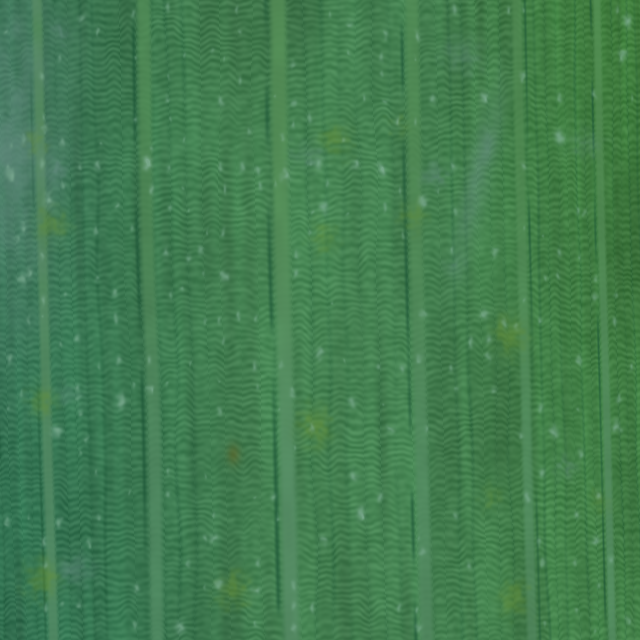
This texture is drawn by a three.js fragment shader. Its source:

```glsl
// Close-up of a green leaf blade: six pale upright veins, fine ribs, rippled cells and small flecks.
varying vec2 vUv;

const float TAU = 6.2831853;
const float RIBS_PER_VEIN = 8.0;
const float CELL_ROWS = 92.0;

const vec3 TEAL_GREEN = vec3(0.195, 0.440, 0.315);
const vec3 MID_GREEN = vec3(0.262, 0.493, 0.310);
const vec3 WARM_GREEN = vec3(0.245, 0.485, 0.225);
const vec3 VEIN_GREEN = vec3(0.335, 0.560, 0.340);
const vec3 VEIN_GREY = vec3(0.345, 0.555, 0.405);
const vec3 GROOVE = vec3(0.110, 0.335, 0.215);
const vec3 GLAZE = vec3(0.400, 0.550, 0.510);
const vec3 FLECK = vec3(0.510, 0.690, 0.590);
const vec3 YELLOW_SPOT = vec3(0.390, 0.560, 0.220);
const vec3 RUST = vec3(0.370, 0.400, 0.160);

float hash(vec2 p) {
  vec3 q = fract(vec3(p.xyx) * 0.1031);
  q += dot(q, q.yzx + 33.33);
  return fract((q.x + q.y) * q.z);
}

float noise(vec2 p) {
  vec2 i = floor(p);
  vec2 f = fract(p);
  f = f * f * (3.0 - 2.0 * f);
  float low = mix(hash(i), hash(i + vec2(1.0, 0.0)), f.x);
  float high = mix(hash(i + vec2(0.0, 1.0)), hash(i + vec2(1.0, 1.0)), f.x);
  return mix(low, high, f.y);
}

float fbm(vec2 p) {
  float sum = 0.0;
  float weight = 0.5;
  for (int i = 0; i < 4; i++) {
    sum += weight * noise(p);
    p = p * 2.03 + 17.1;
    weight *= 0.5;
  }
  return sum / 0.9375;
}

// Soft elliptical spot, 1 at its centre.
float softSpot(vec2 p, vec2 centre, vec2 radius) {
  vec2 d = (p - centre) / radius;
  return exp(-dot(d, d));
}

// Band around zero with soft sides.
float band(float d, float halfWidth, float soft) {
  return 1.0 - smoothstep(halfWidth - soft, halfWidth + soft, abs(d));
}

// Ragged spots jittered inside a grid; share is the fraction of filled cells.
float scatter(vec2 p, vec2 grid, float share, vec2 radius, float seed) {
  vec2 cell = floor(p * grid);
  vec2 jitter = vec2(hash(cell + seed), hash(cell + seed + 31.7));
  vec2 centre = (cell + 0.3 + 0.4 * jitter) / grid;
  float size = mix(0.5, 1.0, hash(cell + seed + 57.3));
  vec2 ragged = (vec2(noise(p * 110.0), noise(p * 110.0 + 40.0)) - 0.5) * radius;
  float filled = step(hash(cell + seed + 83.9), share);
  return filled * size * softSpot(p + ragged, centre, radius * size);
}

// Vein coordinate: whole numbers lie on veins, crowding toward both sides.
float veinCoord(vec2 p) {
  float u = p.x - 0.445 + 0.024 * (p.y - 0.5);
  u += 0.004 * (noise(vec2(p.x * 4.0, p.y * 3.0)) - 0.5);
  return 4.5 * u + 6.0 * u * u * u;
}

// Blade colour from teal on the left to warm green on the right.
vec3 bladeColor(vec2 p, float k) {
  vec3 color = mix(TEAL_GREEN, MID_GREEN, smoothstep(-0.05, 0.45, p.x + 0.12 * (p.y - 0.5)));
  color = mix(color, WARM_GREEN, smoothstep(0.62, 1.0, p.x) * (0.4 + 0.5 * p.y));
  color *= 0.91 + 0.18 * fbm(p * vec2(9.0, 5.0));
  color *= 0.93 + 0.14 * noise(vec2(k * 13.0, p.y * 3.0));
  return color;
}

// Signed light of the rows of small cells, shifted from rib to rib.
float cellRipple(vec2 p, float ribCoord) {
  float phase = hash(vec2(floor(ribCoord), 5.0)) + 0.5 * abs(fract(ribCoord) - 0.5);
  float drift = 1.6 * noise(p * vec2(45.0, 22.0));
  float wave = sin(TAU * (p.y * CELL_ROWS + phase + drift));
  float grain = noise(p * vec2(105.0, 170.0)) - 0.5;
  return wave * (0.3 + 0.5 * noise(p * 18.0 + 9.0)) + 1.3 * grain;
}

void main() {
  vec2 p = vUv;
  float k = veinCoord(p);
  float veinId = floor(k + 0.5);
  float d = k - veinId;
  float vein = band(d, 0.052, 0.028) * (0.5 + 0.4 * hash(vec2(veinId, 3.0)));
  vec3 color = bladeColor(p, k);

  // Fine ribs and rippled cells, calmer on the veins
  float ribCoord = k * RIBS_PER_VEIN + 0.5 + 0.35 * (noise(vec2(k * 5.0, p.y * 7.0)) - 0.5);
  float ribId = floor(ribCoord + 0.5);
  float rib = band(ribCoord - ribId, 0.13, 0.13);
  rib *= hash(vec2(ribId, 11.0)) * (0.25 + 0.75 * noise(vec2(ribId * 3.7, p.y * 9.0)));
  color = mix(color, GROOVE, 0.38 * rib * (1.0 - vein));
  color += vec3(0.038, 0.040, 0.036) * cellRipple(p, ribCoord) * (1.0 - 0.75 * vein);

  // Pale veins, each with a broken groove along one side
  vec3 veinColor = mix(VEIN_GREY, VEIN_GREEN, smoothstep(0.2, 0.8, p.y));
  color = mix(color, veinColor * (0.96 + 0.08 * noise(p * vec2(60.0, 25.0))), vein);
  float side = hash(vec2(veinId, 21.0)) < 0.5 ? -1.0 : 1.0;
  float broken = smoothstep(0.25, 0.75, noise(vec2(veinId * 9.3, p.y * 11.0)));
  color = mix(color, GROOVE, 0.65 * band(d - side * 0.088, 0.012, 0.016) * broken);

  // Bluish glaze at the left, a slanted scuff and scattered smears
  float patchy = fbm(p * vec2(34.0, 22.0) + 4.0);
  float glaze = softSpot(p, vec2(0.0, 0.78), vec2(0.10, 0.27));
  glaze += 0.7 * softSpot(vec2(p.x - 0.22 * (p.y - 0.73), p.y), vec2(0.75, 0.73), vec2(0.018, 0.13));
  glaze += 0.8 * scatter(p, vec2(5.0, 6.0), 0.35, vec2(0.026, 0.022), 7.0);
  color = mix(color, GLAZE, clamp(glaze * (0.15 + 0.9 * patchy), 0.0, 0.75));

  // Yellow blotches, a rust mark and bright flecks
  color = mix(color, YELLOW_SPOT, 0.6 * scatter(p, vec2(7.0), 0.35, vec2(0.022, 0.025), 19.0));
  color = mix(color, RUST, 0.6 * softSpot(p, vec2(0.365, 0.29), vec2(0.010, 0.016)));
  float flecks = scatter(p, vec2(19.0, 17.0), 0.24, vec2(0.007, 0.009), 43.0);
  flecks += 0.8 * scatter(p, vec2(36.0, 29.0), 0.18, vec2(0.004, 0.007), 67.0);
  color = mix(color, FLECK, clamp(0.75 * flecks, 0.0, 0.8));

  gl_FragColor = vec4(color, 1.0);
}
```
